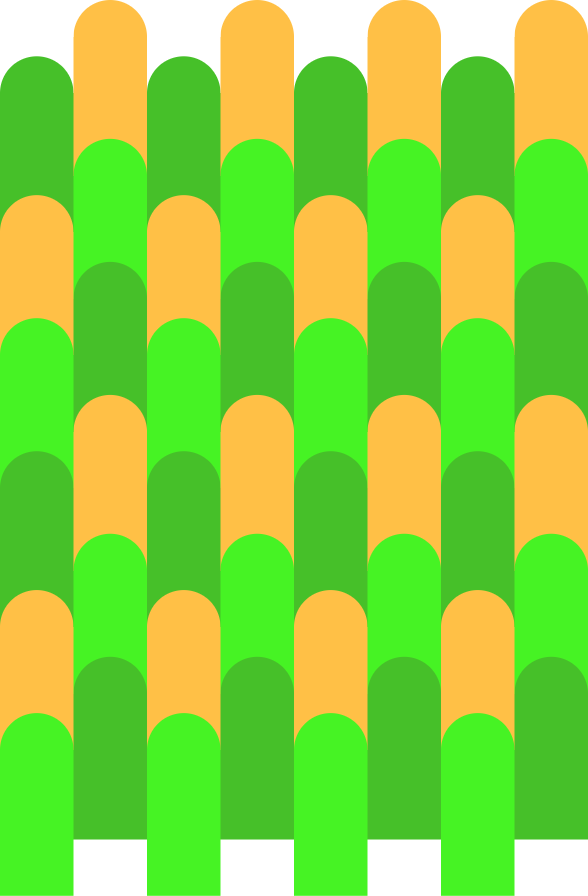
Give the GLSL for this pattern, as a WebGL 1 fragment shader.

```glsl
precision highp float;
// Eight columns of overlapping round-topped slats in three flat colours on white.
// Each column layers six slats from top to bottom, each covering the one above;
// even columns hang lower and start the colour cycle one step earlier.

uniform vec2 u_resolution;

// Lengths are in column widths, measured down from the top edge.
const float COLUMNS = 8.0;
const float CYCLE = 5.373;        // height of one three-colour cycle
const float SECOND_STEP = 1.889;  // second slat below the first
const float THIRD_STEP = 3.563;   // third slat below the first
const float EVEN_DROP = 0.766;    // how much lower even columns hang
const float COLUMN_LENGTH = 11.422;

const vec3 WHITE = vec3(1.0);
const vec3 LEAF = vec3(0.275, 0.753, 0.160);
const vec3 LIME = vec3(0.275, 0.953, 0.140);
const vec3 AMBER = vec3(1.0, 0.753, 0.275);

// Antialiased coverage of a signed distance, negative inside.
float coverage(float dist, float pixel) {
  return clamp(0.5 - dist / pixel, 0.0, 1.0);
}

// Distance to a slat with a semicircular top; its sides fill the column.
float slatDistance(float across, float depth) {
  float cap = length(vec2(across, depth - 0.5)) - 0.5;
  return depth < 0.5 ? cap : -0.5;
}

vec3 slatColor(float index) {
  float kind = mod(index, 3.0);
  return kind < 0.5 ? AMBER : (kind < 1.5 ? LIME : LEAF);
}

float slatTop(float index) {
  float phase = mod(index, 3.0);
  float offset = phase < 0.5 ? 0.0 : (phase < 1.5 ? SECOND_STEP : THIRD_STEP);
  return floor((index + 0.5) / 3.0) * CYCLE + offset;
}

// Full layered colour of one column at a point.
vec3 columnColor(float column, vec2 point, float pixel) {
  column = clamp(column, 0.0, COLUMNS - 1.0);
  float isEven = 1.0 - mod(column, 2.0);
  float across = clamp(point.x - column - 0.5, -0.5, 0.5);
  float depth = point.y - isEven * EVEN_DROP;
  vec3 color = WHITE;
  for (int i = 0; i < 6; i++) {
    float index = float(i);
    float dist = slatDistance(across, depth - slatTop(index));
    color = mix(color, slatColor(index + 2.0 * isEven), coverage(dist, pixel));
  }
  return mix(WHITE, color, coverage(depth - COLUMN_LENGTH, pixel));
}

void main() {
  float pixel = COLUMNS / u_resolution.x;
  vec2 point = vec2(gl_FragCoord.x, u_resolution.y - gl_FragCoord.y) * pixel;

  // Blend the two columns that meet at the nearest seam.
  float seam = floor(point.x + 0.5);
  vec3 left = columnColor(seam - 1.0, point, pixel);
  vec3 right = columnColor(seam, point, pixel);
  gl_FragColor = vec4(mix(left, right, coverage(seam - point.x, pixel)), 1.0);
}
```
